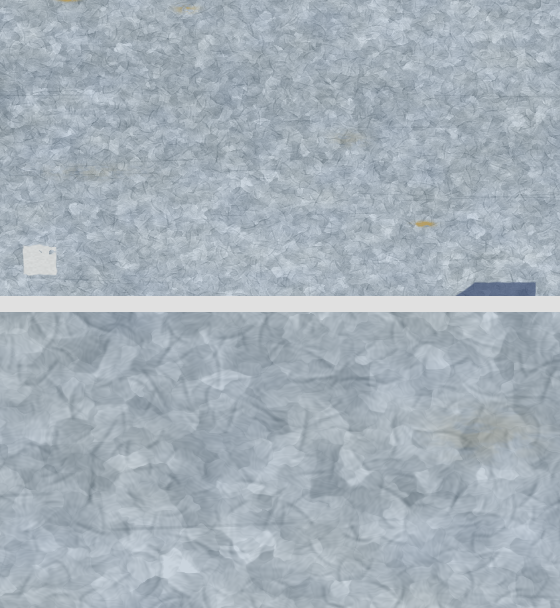
Top: the whole. Bottom: its middle third, enlarged.
Give the GLSL for this texture, as a Shadertoy shader.

```glsl
float hash(vec2 p) {
    vec3 q = fract(p.xyx * 0.1031);
    q += dot(q, q.yzx + 33.33);
    return fract((q.x + q.y) * q.z);
}

float noise(vec2 p) {
    vec2 i = floor(p), f = fract(p);
    f = f * f * (3.0 - 2.0 * f);
    return mix(mix(hash(i), hash(i + vec2(1, 0)), f.x),
               mix(hash(i + vec2(0, 1)), hash(i + vec2(1, 1)), f.x), f.y);
}

float fbm(vec2 p) {
    float sum = 0.0, gain = 0.5;
    for (int i = 0; i < 4; i++) {
        sum += gain * noise(p);
        p = p * 2.03 + 17.3;
        gain *= 0.5;
    }
    return sum / 0.9375;
}

// Offset from a random seed in a cell, turned to a random direction
vec2 turned(vec2 p, vec2 id) {
    vec2 d = p - id - vec2(hash(id + 3.0), hash(id + 59.0));
    float angle = 6.2832 * hash(id + 41.0);
    vec2 dir = vec2(cos(angle), sin(angle));
    return vec2(dot(d, dir), dot(d, vec2(-dir.y, dir.x)));
}

// Zinc crystals: x is the facet tone around zero, y the closeness to a border
vec2 crystals(vec2 p) {
    p += 0.25 * vec2(noise(p * 3.1), noise(p * 3.1 + 31.0));
    vec2 cell = floor(p);
    float tone = 0.0, total = 0.0, best = 0.0;
    for (int j = -1; j <= 1; j++)
    for (int i = -1; i <= 1; i++) {
        vec2 id = cell + vec2(i, j);
        vec2 local = turned(p, id);
        float weight = exp(-24.0 * dot(local * local, vec2(0.7, 1.4)));
        float chance = hash(id + 7.0);
        float facet = 0.85 * (chance - 0.5) + 0.3 * smoothstep(0.9, 0.95, chance)
                    + 0.5 * local.x + 0.1 * sin(local.y * 27.0 + local.x * 6.0);
        tone += weight * facet;
        total += weight;
        best = max(best, weight);
    }
    return vec2(tone, total - best) / total;
}

// Short bent creases, each a bright flank beside a dark flank
float creases(vec2 p, float width) {
    vec2 cell = floor(p);
    float sum = 0.0;
    for (int j = -1; j <= 1; j++)
    for (int i = -1; i <= 1; i++) {
        vec2 id = cell + vec2(i, j);
        vec2 local = turned(p, id);
        float bend = 1.6 * (hash(id + 83.0) - 0.5);
        float n = (local.y + bend * local.x * local.x) / width;
        float reach = mix(0.25, 0.75, hash(id + 97.0));
        sum += (n - 0.35) * exp(-n * n) * (1.0 - smoothstep(0.4 * reach, reach, abs(local.x)));
    }
    return sum;
}

float scratches(vec2 p, float width) {
    float sum = 0.0;
    for (int i = 0; i < 12; i++) {
        vec2 seed = vec2(i, i * 3 + 5);
        float x = p.x - 1.9 * hash(seed);
        float y = hash(seed + 11.0) * 0.75 + x * 0.1 * (hash(seed + 23.0) - 0.35)
                + 0.02 * x * x;
        float reach = mix(0.2, 0.9, hash(seed + 37.0));
        float line = 1.0 - smoothstep(0.0004, 0.0004 + width, abs(p.y - y));
        sum += line * (1.0 - smoothstep(0.5 * reach, reach, abs(x)))
             * smoothstep(0.25, 0.6, noise(vec2(p.x * 14.0, float(i) * 9.0)));
    }
    return min(sum, 1.0);
}

float stain(vec2 p, vec2 center, vec2 size) {
    vec2 d = (p - center) / size;
    return exp(-dot(d, d)) * smoothstep(0.25, 0.65, fbm(p * vec2(45, 110)));
}

void mainImage(out vec4 fragColor, in vec2 fragCoord) {
    vec2 p = fragCoord / iResolution.y;
    float soft = max(1.0 / iResolution.y, 0.0025);

    // Crystal layers, creases and fine grain
    vec2 coarse = crystals(p * vec2(23, 28));
    vec2 fine = crystals(p * vec2(42, 54) + 71.0);
    float folds = creases(p * vec2(17, 20), 0.055) + 0.8 * creases(p * vec2(29, 33) + 40.0, 0.085);
    float grain = noise(p * vec2(150, 210)) - 0.5;
    float tone = 0.56 + 0.42 * coarse.x + 0.36 * fine.x
               + 0.42 * (fbm(p * vec2(4, 8) + 5.0) - 0.5)
               + 0.42 * folds + 0.24 * grain
               - 0.3 * coarse.y * noise(p * 30.0) - 0.12 * fine.y;

    // Broad shading: dull middle band and darker left edge
    tone -= 0.08 * exp(-pow((p.y - 0.63) / 0.16, 2.0));
    tone -= 0.35 * exp(-pow(p.x / 0.06, 2.0) - pow((p.y - 0.64) / 0.12, 2.0));
    tone += 0.05 * (1.0 - smoothstep(0.1, 0.5, p.y));
    tone -= 0.25 * scratches(p, soft);

    vec3 color = mix(vec3(0.53, 0.58, 0.62), vec3(0.75, 0.79, 0.825), clamp(tone, -0.3, 1.2));
    color += vec3(0.016, 0.006, -0.024) * (fbm(p * vec2(9, 15) + 60.0) - 0.5);

    // Ochre stains
    float rust = 1.4 * stain(p, vec2(1.43, 0.243), vec2(0.032, 0.008))
               + 0.6 * stain(p, vec2(0.63, 0.97), vec2(0.035, 0.014))
               + stain(p, vec2(0.23, 1.0), vec2(0.03, 0.006))
               + 0.1 * stain(p, vec2(0.3, 0.42), vec2(0.18, 0.025))
               + 0.15 * stain(p, vec2(1.18, 0.53), vec2(0.06, 0.025));
    color = mix(color, vec3(0.72, 0.6, 0.32), min(rust, 0.8));

    // Pale paper patch, worn through at its upper right
    float ragged = 0.008 * (noise(p * 60.0) - 0.5);
    vec2 side = abs(p - vec2(0.134, 0.121)) - vec2(0.056, 0.05);
    float worn = length((p - vec2(0.165, 0.16)) * vec2(0.7, 1.0)) - 0.02;
    float paper = 1.0 - smoothstep(-soft, soft, max(side.x, side.y) + ragged);
    paper *= max(smoothstep(-soft, soft, worn + ragged), smoothstep(0.45, 0.6, noise(p * 75.0)));
    color = mix(color, vec3(0.83, 0.84, 0.84) + 0.04 * grain, paper);

    // Blue cast shadow at the lower edge
    float shadow = max(max(p.x - 1.81, p.y - 0.046), 0.6 * (1.54 + 1.4 * p.y - p.x));
    color = mix(color, vec3(0.37, 0.43, 0.54) + 0.08 * (tone - 0.5),
                1.0 - smoothstep(-soft, soft, shadow + 0.5 * ragged));

    fragColor = vec4(color, 1.0);
}
```
